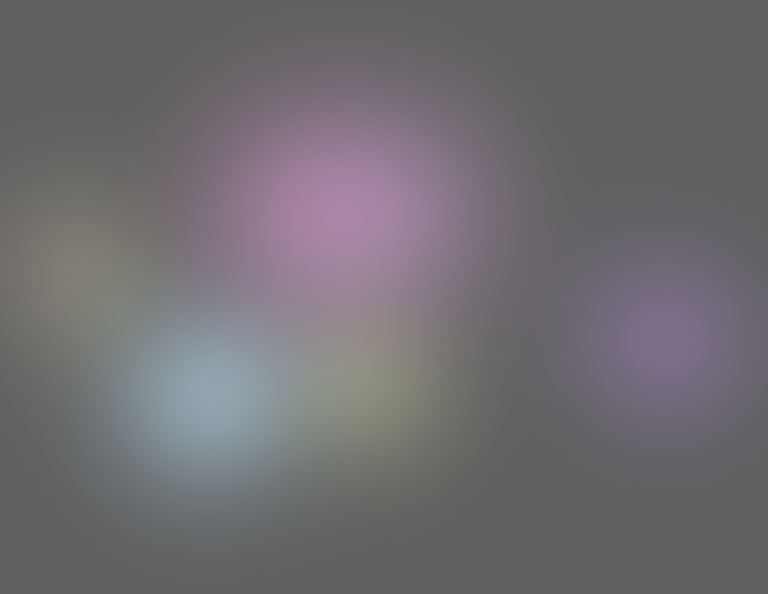
Reproduce this background procedurally as a WebGL 1 fragment shader.

```glsl
precision highp float;

uniform vec2 u_resolution;

#define BASE_GRAY vec3(0.375)
#define PINK vec3(0.20, 0.09, 0.18)
#define MAUVE vec3(0.17, 0.10, 0.18)
#define SKY vec3(0.18, 0.26, 0.30)
#define KHAKI vec3(0.14, 0.15, 0.08)
#define TAN vec3(0.075, 0.060, 0.050)
#define OLIVE vec3(0.055, 0.060, 0.025)
#define VIOLET vec3(0.11, 0.06, 0.17)

// Soft elliptical light with a Gaussian falloff
float glow(vec2 uv, vec2 center, vec2 spread) {
    vec2 offset = (uv - center) / spread;
    return exp(-0.5 * dot(offset, offset));
}

void main() {
    vec2 uv = gl_FragCoord.xy / u_resolution;
    vec3 color = BASE_GRAY;

    // Wide upper glow, pink fading to mauve
    color += PINK * glow(uv, vec2(0.384, 0.643), vec2(0.098, 0.135));
    color += MAUVE * glow(uv, vec2(0.521, 0.643), vec2(0.098, 0.135));

    // Lower pair
    color += SKY * glow(uv, vec2(0.271, 0.330), vec2(0.092, 0.115));
    color += KHAKI * glow(uv, vec2(0.482, 0.350), vec2(0.080, 0.105));

    // Faint warm light on the left edge
    color += TAN * glow(uv, vec2(0.065, 0.549), vec2(0.080, 0.118));
    color += OLIVE * glow(uv, vec2(0.130, 0.532), vec2(0.068, 0.105));

    // Isolated glow on the right
    color += VIOLET * glow(uv, vec2(0.866, 0.428), vec2(0.086, 0.108));

    gl_FragColor = vec4(color, 1.0);
}
```
